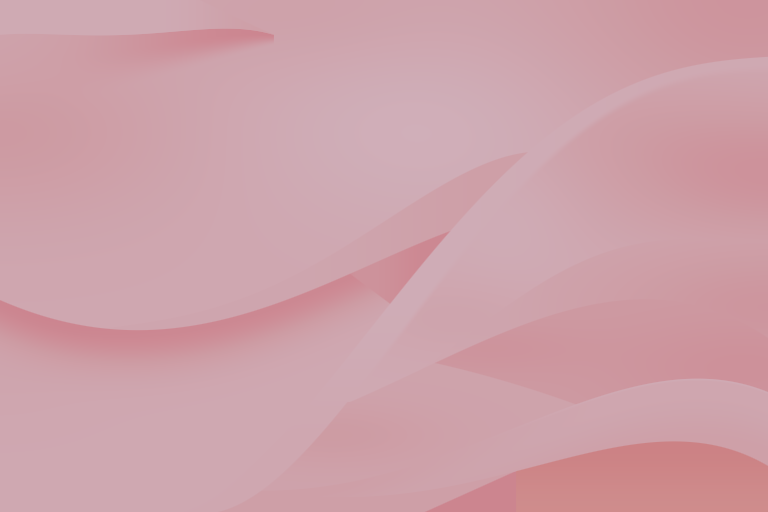
Write a Shadertoy shader that draws this background.

```glsl
// Overlapping sheets of rose paper with sweeping, wavy edges.
// Each edge is a quartic through five evenly spaced heights; sheets are painted
// back to front and shaded along one pale-to-deep tone ramp with soft glows.

// Tone ramp: 0 is pale, 1 is rose, 2 is deep pink.
vec3 tone(float s) {
    vec3 c = mix(vec3(.815, .69, .73), vec3(.805, .61, .64), clamp(s, 0., 1.));
    return mix(c, vec3(.80, .49, .535), clamp(s - 1., 0., 1.));
}

// Newton form of the quartic through heights a..e, spread from x0 to x1.
float curve(float x, float x0, float x1, float a, float b, float c, float d, float e) {
    float t = 4. * clamp((x - x0) / (x1 - x0), 0., 1.);
    float d2 = c - 2. * b + a;
    float d3 = d - 3. * c + 3. * b - a;
    float d4 = e - 4. * d + 6. * c - 4. * b + a;
    return a + t * (b - a + (t - 1.) / 2. * (d2 + (t - 2.) / 3. * (d3 + (t - 3.) / 4. * d4)));
}

// Antialiased coverage of the positive side of a signed value.
float cover(float d) {
    return clamp(d / fwidth(d) + .5, 0., 1.);
}

float glow(vec2 p, vec2 center, vec2 size) {
    vec2 q = (p - center) / size;
    return exp(-dot(q, q));
}

void mainImage(out vec4 fragColor, in vec2 fragCoord) {
    vec2 p = fragCoord / iResolution.xy * vec2(1.5, 1.);
    float x = p.x, y = p.y;

    // Rear sheet
    float s = .45 + .6 * glow(p, vec2(0., .74), vec2(.35, .17))
            + .8 * glow(p, vec2(1.45, 1.), vec2(.45, .3))
            + .3 * glow(p, vec2(.6, .97), vec2(.3, .12))
            - .45 * glow(p, vec2(.85, .76), vec2(.35, .2));
    vec3 col = tone(s);

    // Pointed fold in the upper left corner, with its shadow
    float foldTop = curve(x, 0., .535, .932, .932, .933, .943, .932);
    float foldLow = .932 - .3 * (.535 - x);
    float reach = smoothstep(-.1, .5, x);
    float shadow = smoothstep(foldLow - .02, mix(foldTop, foldLow, .3), y) * cover(foldTop - y);
    col = mix(col, tone(.65 + 1.05 * reach), shadow * cover(.535 - x) * (.35 + .65 * reach));
    float foldSide = .932 + .47 * (.535 - x) + .12 * (.535 - x) * (.39 - x);
    float flap = cover(y - foldTop) * cover(foldSide - y) * cover(.535 - x);
    col = mix(col, tone(.3 + .55 * smoothstep(.3, .53, x)), flap);

    // Crescent along the rear sheet's lower edge
    float crescent = curve(x, .195, 1.035, .357, .395, .484, .615, .703);
    col = mix(col, tone(.55 + .3 * smoothstep(.6, 1., x)), cover(crescent - y));

    // Sheet beneath, darkest right under the edge
    float rim = curve(x, 0., .88, .414, .357, .377, .455, .549);
    float depth = max(rim - y, 0.);
    s = .4 + 1.25 * exp(-depth * depth / .0052) + .15 * glow(p, vec2(0., .3), vec2(.2, .12));
    float crease = cover(y - .465 + .75 * (x - .684));
    s = mix(s, 1.65 - .35 * smoothstep(.84, .72, x), crease * smoothstep(.66, .7, x));
    col = mix(col, tone(s), cover(rim - y));

    // Large ribbon: pale outer band, crisp except near its foot
    float outer = curve(x, .293, 1.5, 0., .2, .568, .818, .889);
    float band = mix(smoothstep(-.01, .035, outer - y), cover(outer - y), smoothstep(.4, .65, x));
    col = mix(col, tone(.2 + .15 * smoothstep(.9, 1.4, x) + .25 * smoothstep(.4, .1, y)), band);

    // Inside of the ribbon
    float inner = curve(x, .426, 1.5, 0., .235, .578, .805, .867);
    float inside = mix(cover(inner - y), smoothstep(-.008, .012, inner - y), smoothstep(.2, .35, y));
    s = .35 + .95 * glow(p, vec2(1.52, .66), vec2(.36, .15))
      + .25 * glow(p, vec2(1.2, .77), vec2(.25, .12))
      - .2 * glow(p, vec2(1., .58), vec2(.14, .14))
      + .25 * glow(p, vec2(.9, .38), vec2(.2, .08));
    vec3 layer = tone(s);

    // Second wave
    float wave = curve(x, .684, 1.5, .215, .326, .467, .531, .525);
    float crisp = smoothstep(.88, 1.1, x);
    s = .55 + .65 * glow(p, vec2(1.5, .4), vec2(.35, .13));
    layer = mix(layer, tone(s), cover(wave - y) * (.3 + .7 * crisp));

    // Hollow under the second wave, with a paler sheet on its left
    float hollow = curve(x, .684, 1.5, .215, .309, .389, .414, .34);
    s = 1.05 + .3 * glow(p, vec2(1.45, .28), vec2(.25, .1))
      + .2 * glow(p, vec2(.95, .32), vec2(.2, .05));
    float paler = .293 - .22 * (x - .84) - .25 * (x - .84) * (x - .84);
    s = mix(s, .65 + .35 * glow(p, vec2(.65, .15), vec2(.2, .06)), cover(paler - y));
    layer = mix(layer, tone(s), cover(hollow - y));

    // Lowest ribbon
    float crest = curve(x, .479, 1.5, .043, .07, .158, .246, .234);
    s = .5 + .35 * smoothstep(.09, .0, crest - y) * smoothstep(1.2, .6, x)
      + .3 * smoothstep(.03, .13, crest - y);
    layer = mix(layer, tone(s), cover(crest - y));
    float lip = cover(crest - y) * smoothstep(.006, 0., crest - y) * smoothstep(.9, 1.3, x);
    layer = mix(layer, tone(0.), .5 * lip);

    // Underside: rose fold, deep wedge, warm corner
    float base = curve(x, .479, 1.5, .043, .031, .075, .133, .09);
    vec3 under = mix(tone(.85), tone(1.75), cover(.45 * (x - .83) - y));
    vec3 corner = mix(vec3(.80, .51, .52), vec3(.81, .55, .55), smoothstep(.13, 0., y));
    under = mix(under, corner, cover(x - 1.008));
    layer = mix(layer, under, cover(base - y));

    fragColor = vec4(mix(col, layer, inside), 1.);
}
```
